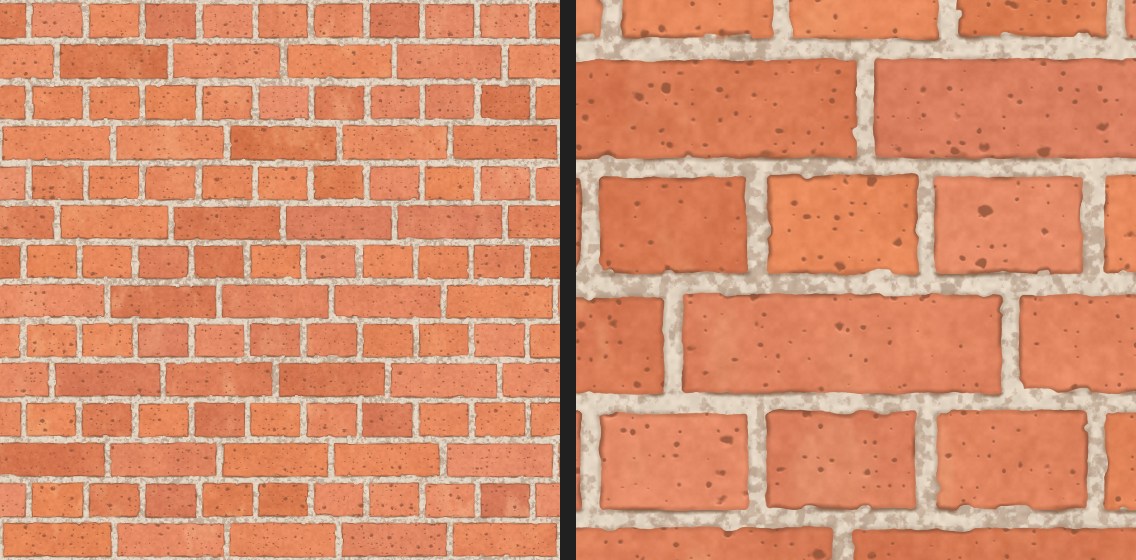
Left: the whole. Right: its middle third, enlarged.
Reproduce this texture procedurally as a WebGL 2 fragment shader.

```glsl
#version 300 es
precision highp float;
// Weathered brick wall: courses of headers and stretchers in pale, gritty mortar.

uniform vec2 u_resolution;
out vec4 fragColor;

const float PI = 3.14159;
const float COURSES = 14.0;
const float HEADERS = 10.0;              // short bricks per course
const float STRETCHERS = 5.0;            // long bricks per course
const vec2 JOINT = vec2(0.0108, 0.0118); // mortar width and height
const float CORNER = 0.0025;
const float ROUGHNESS = 0.0032;          // raggedness of brick edges
const float LAYING_ERROR = 0.0022;       // misplacement of each brick
const float PIT_CHANCE = 0.30;

const vec3 BRICK_LIGHT = vec3(0.91, 0.55, 0.39);
const vec3 BRICK_DEEP = vec3(0.82, 0.45, 0.31);
const vec3 BRICK_BLOOM = vec3(0.94, 0.66, 0.49);
const vec3 BRICK_DARK = vec3(0.54, 0.31, 0.21);
const vec3 MORTAR_LIGHT = vec3(0.89, 0.83, 0.76);
const vec3 MORTAR_MID = vec3(0.77, 0.68, 0.60);
const vec3 MORTAR_DARK = vec3(0.50, 0.38, 0.29);

float hash(vec2 p) {
    vec3 q = fract(p.xyx * 0.1031);
    q += dot(q, q.yzx + 33.33);
    return fract((q.x + q.y) * q.z);
}

float noise(vec2 p) {
    vec2 i = floor(p), f = fract(p);
    f = f * f * (3.0 - 2.0 * f);
    return mix(mix(hash(i), hash(i + vec2(1, 0)), f.x),
               mix(hash(i + vec2(0, 1)), hash(i + vec2(1, 1)), f.x), f.y);
}

float fbm(vec2 p) {
    float sum = 0.0, gain = 0.5;
    for (int i = 0; i < 4; i++) {
        sum += gain * noise(p);
        p = p * 2.03 + 17.3;
        gain *= 0.5;
    }
    return sum / 0.9375;
}

float roundBox(vec2 p, vec2 halfSize, float radius) {
    vec2 q = abs(p) - halfSize + radius;
    return length(max(q, 0.0)) + min(max(q.x, q.y), 0.0) - radius;
}

// Locates the brick at uv: centred position (xy), width (z); id is its cell.
vec3 brickCell(vec2 uv, out vec2 id) {
    float sag = 0.005 * sin(PI * clamp((1.0 - uv.y) / 0.62, 0.0, 1.0));
    float y = (uv.y + sag) * COURSES;
    float row = mod(floor(y), COURSES);
    bool header = mod(row, 2.0) > 0.5;
    float count = header ? HEADERS : STRETCHERS;
    bool halfShift = header || (row > 0.5 && mod(row, 4.0) < 0.5);
    float lowered = step(1.5, row) * step(row, 7.5);
    float drift = mix(0.006 * sin(PI * uv.x), -0.008, lowered);
    float x = (uv.x - drift) * count - (halfShift ? 0.5 : 0.0);
    id = vec2(mod(floor(x), count), row);
    return vec3((fract(x) - 0.5) / count, (fract(y) - 0.5) / COURSES, 1.0 / count);
}

// Scattered pits in two sizes; returns darkness, negative on the lit rims.
float pits(vec2 uv, float aa) {
    float depth = 0.0;
    for (int layer = 0; layer < 2; layer++) {
        float cells = layer == 0 ? 58.0 : 118.0;
        vec2 p = uv * cells, cell = floor(p) + float(layer) * 191.0;
        float pick = hash(cell + 7.7);
        vec2 centre = 0.3 + 0.4 * vec2(hash(cell + 3.1), hash(cell + 9.4));
        vec2 offset = fract(p) - centre;
        offset.x *= mix(0.65, 1.2, hash(cell + 5.5));
        float radius = mix(0.06, 0.2, pow(hash(cell + 1.9), 2.0));
        float wobble = 0.12 * (noise(uv * 420.0) - 0.5);
        float soft = aa * cells + 0.04;
        float pit = smoothstep(soft, -soft, length(offset) + wobble - radius);
        float rim = smoothstep(soft, -soft, length(offset + vec2(0.02, 0.09)) + wobble - radius);
        depth += step(pick, PIT_CHANCE) * (pit - 0.4 * rim * (1.0 - pit));
    }
    return depth;
}

vec3 brickColor(vec2 uv, vec2 id, float d, float aa) {
    float tone = hash(id + 21.0), hue = hash(id + 47.0) - 0.5;
    float mottle = fbm(uv * 24.0 + id * 5.3);
    float grain = fbm(uv * 190.0) - 0.5;
    vec3 color = mix(BRICK_LIGHT, BRICK_DEEP, clamp(smoothstep(0.3, 1.0, tone) * 0.8 + (mottle - 0.5) * 0.9, 0.0, 1.0));
    float bloom = smoothstep(0.56, 0.78, fbm(uv * vec2(30.0, 17.0) + id * 3.7 + 60.0));
    color = mix(color, BRICK_BLOOM, 0.6 * bloom * hash(id + 83.0));
    color += hue * vec3(-0.01, 0.015, 0.07) + grain * 0.09;
    float pit = pits(uv, aa);
    color = mix(color, BRICK_DARK, 0.75 * clamp(pit, 0.0, 1.0)) + 0.15 * max(-pit, 0.0);
    float worn = smoothstep(0.3, 0.75, noise(uv * 75.0 + 31.0));
    return mix(color, BRICK_DARK, smoothstep(-0.0035, 0.0, d) * (0.25 + 0.55 * worn));
}

vec3 mortarColor(vec2 uv, float d, float below) {
    float grit = fbm(uv * 210.0 + 40.0);
    float stain = smoothstep(0.52, 0.75, fbm(uv * 16.0 + 90.0));
    vec3 color = mix(MORTAR_MID, MORTAR_LIGHT, smoothstep(0.28, 0.52, grit - 0.12 * stain));
    color += (noise(uv * 330.0) - 0.5) * 0.08;
    float shadow = smoothstep(0.0032, 0.0, d) * mix(0.3, 0.85, below);
    return mix(color, MORTAR_DARK, shadow * smoothstep(0.15, 0.7, noise(uv * 60.0)));
}

void main() {
    float side = min(u_resolution.x, u_resolution.y);
    vec2 uv = fract(gl_FragCoord.xy / side);
    float aa = 0.7 / side;
    vec2 id;
    vec3 cell = brickCell(uv, id);

    // Each brick is laid a little off and has ragged, chipped edges.
    vec2 jitter = vec2(hash(id + 11.0), hash(id + 29.0)) - 0.5;
    vec2 p = cell.xy - jitter * LAYING_ERROR;
    p.y += p.x * (hash(id + 53.0) - 0.5) * 0.016;
    vec2 halfSize = 0.5 * (vec2(cell.z, 1.0 / COURSES) - JOINT);
    halfSize += (hash(id + 67.0) - 0.5) * 0.0012;
    float chips = smoothstep(0.72, 0.95, noise(uv * 85.0 + 13.0));
    float d = roundBox(p, halfSize, CORNER);
    d += ROUGHNESS * (fbm(uv * 95.0) - 0.5 + 0.8 * chips);

    float below = smoothstep(0.0, 0.002, -p.y - halfSize.y + 0.002);
    vec3 color = mix(brickColor(uv, id, d, aa), mortarColor(uv, d, below),
                     smoothstep(-aa, aa, d));
    fragColor = vec4(clamp(color, 0.0, 1.0), 1.0);
}
```
